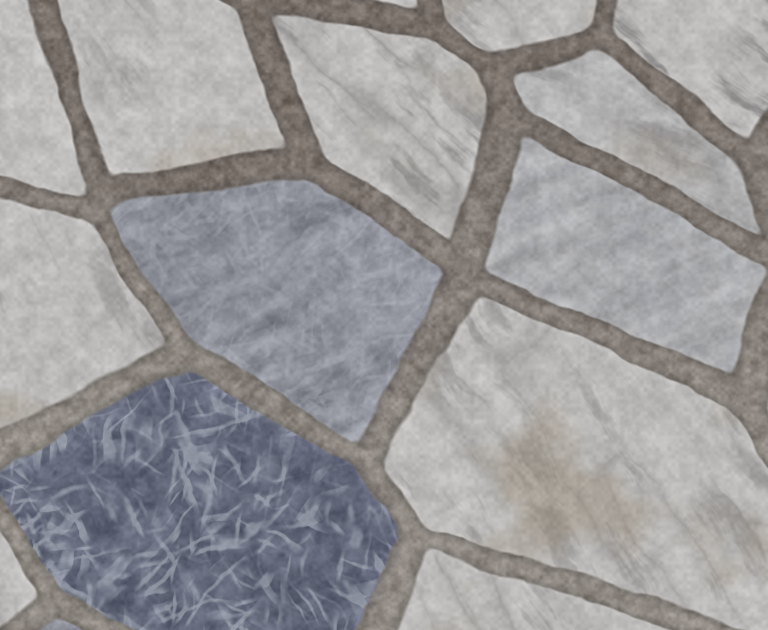
Write a Shadertoy shader that draws this texture.

```glsl
// Crazy paving: irregular marble slabs, blue-grey to white, set in sandy mortar.
// Slabs are cells of a jittered lattice, measured in a space squeezed along the
// falling diagonal; stretched noise gives their bands, veins and short flecks.

const vec3 WHITE_MARBLE = vec3(0.740, 0.736, 0.732);
const vec3 BLUE_MARBLE  = vec3(0.375, 0.398, 0.468);
const vec3 VEIN_GREY    = vec3(0.49, 0.48, 0.48);
const vec3 FLECK_PALE   = vec3(0.68, 0.70, 0.74);
const vec3 STAIN_TAN    = vec3(0.60, 0.55, 0.48);
const vec3 MORTAR_NEAR  = vec3(0.565, 0.54, 0.515);
const vec3 MORTAR_FAR   = vec3(0.475, 0.44, 0.415);

float hash(vec2 p) {
    return fract(sin(dot(p, vec2(127.1, 311.7))) * 43758.5453);
}

float noise(vec2 p) {
    vec2 i = floor(p), f = fract(p);
    f = f * f * (3.0 - 2.0 * f);
    return mix(mix(hash(i), hash(i + vec2(1, 0)), f.x),
               mix(hash(i + vec2(0, 1)), hash(i + vec2(1, 1)), f.x), f.y);
}

vec2 rotate(vec2 p, float angle) {
    float c = cos(angle), s = sin(angle);
    return vec2(c * p.x + s * p.y, c * p.y - s * p.x);
}

float fbm(vec2 p) {
    float sum = 0.0, amp = 0.53;
    for (int k = 0; k < 4; k++) {
        sum += amp * noise(p);
        p = p * 2.03 + 7.3;
        amp *= 0.5;
    }
    return sum;
}

// Squeeze along the falling diagonal, so slabs lie along it
vec2 toLayout(vec2 p) {
    return rotate(p, -0.6) * vec2(0.62, 1.0);
}

// Slab centre for a lattice id (column, row)
vec2 slabCentre(vec2 id) {
    float row = id.y;
    float spacing = 0.6 - 0.15 * row + 0.015 * row * row;
    float tilt = row < 1.5 ? 0.08 : -0.05 * (row - 1.0);
    vec2 jitter = vec2(hash(id), hash(id + 17.0)) - 0.5;
    vec2 centre = vec2(0.31 + 0.17 * row + spacing * id.x,
                       0.2 + 0.4 * row - 0.04 * row * row + tilt * id.x);
    return toLayout(centre + 0.06 * jitter);
}

float smoothMin(float a, float b, float k) {
    float h = max(k - abs(a - b), 0.0) / k;
    return min(a, b) - 0.25 * h * h * k;
}

// Returns (lattice id of the slab, distance to its cell border)
vec3 findSlab(vec2 p) {
    vec2 best = vec2(0.0);
    float nearest = 9.0;
    for (int j = -1; j <= 3; j++)
    for (int i = -4; i <= 3; i++) {
        vec2 id = vec2(i, j);
        float d = distance(p, slabCentre(id));
        if (d < nearest) { nearest = d; best = id; }
    }
    vec2 centre = slabCentre(best);
    float border = 1.0;
    for (int j = -1; j <= 3; j++)
    for (int i = -4; i <= 3; i++) {
        vec2 id = vec2(i, j);
        if (id == best) continue;
        vec2 other = slabCentre(id);
        float d = dot(0.5 * (centre + other) - p, normalize(other - centre));
        border = smoothMin(border, d, 0.01);
    }
    return vec3(best, border);
}

// Blue in the lower middle, fading to white along the lattice
float blueness(vec2 id) {
    return clamp(1.0 - 0.15 * id.y * id.y - abs(id.x - 0.35 * id.y), 0.0, 1.0);
}

// Short pale strokes in several directions, thinned out in patches
float fleckLayer(vec2 p) {
    float flecks = 0.0;
    for (int k = 0; k < 5; k++) {
        float n = float(k);
        vec2 f = rotate(p, 0.25 + 0.6 * n) * vec2(22.0, 115.0) + 13.0 * n;
        flecks += smoothstep(0.62, 0.98, noise(f)) * smoothstep(0.25, 0.7, noise(p * 16.0 + 5.0 * n));
    }
    return min(flecks, 1.0);
}

vec3 marble(vec2 p, vec2 id) {
    float blue = blueness(id), seed = hash(id + 5.0);
    float isBlue = smoothstep(0.05, 0.2, blue), pale = 1.0 - isBlue;
    vec2 warp = 0.03 * vec2(fbm(p * 12.0), fbm(p * 12.0 + 31.0));
    vec2 q = rotate(p + warp, mix(-0.85, 0.42, isBlue) + 0.5 * pale * (seed - 0.5)) + 9.0 * seed;
    vec3 col = mix(WHITE_MARBLE, BLUE_MARBLE, blue);

    // Long bands, clearest in the mid-blue slab, and fine mottling
    float bands = fbm(q * vec2(6.0, 36.0)) - 0.5;
    col += bands * mix(0.06, 0.26, 4.0 * blue * (1.0 - blue));
    col += (fbm(p * 45.0 + seed) - 0.5) * mix(0.13, 0.22, blue);

    // Streaky grey veins and a few tan stains on pale slabs
    float streak = smoothstep(0.48, 0.74, fbm(q * vec2(9.0, 42.0) + 3.0));
    float line = pow(1.0 - abs(2.0 * noise(q * vec2(5.0, 17.0)) - 1.0), 9.0);
    float vein = max(streak, 0.8 * line) * smoothstep(0.2, 0.65, noise(q * 7.0));
    col = mix(col, VEIN_GREY, vein * pale * (0.35 + 0.45 * seed));
    float stain = smoothstep(0.62, 0.82, fbm(p * 5.0 + 20.0 * seed));
    col = mix(col, STAIN_TAN, 0.45 * stain * pale);

    col = mix(col, FLECK_PALE, fleckLayer(p + warp) * (0.12 + 0.5 * blue) * isBlue);
    return col + (noise(p * 160.0) - 0.5) * 0.06;
}

vec3 mortar(vec2 p, float gap) {
    vec3 col = mix(MORTAR_NEAR, MORTAR_FAR, smoothstep(0.25, 0.95, p.y + 0.3 * (noise(p * 4.0) - 0.5)));
    col += (fbm(p * 75.0) - 0.5) * 0.22 + (noise(p * 170.0) - 0.5) * 0.08;
    return col * mix(0.85, 1.0, smoothstep(0.0, 0.012, gap));
}

void mainImage(out vec4 fragColor, in vec2 fragCoord) {
    vec2 p = fragCoord / iResolution.y;
    vec2 ragged = vec2(fbm(p * 14.0), fbm(p * 14.0 + 40.0)) - 0.5;
    vec3 slab = findSlab(toLayout(p + 0.02 * ragged));

    // Joint width differs by slab and wanders; the slab edge is softened
    float inset = mix(0.008, 0.019, noise(p * 5.0 + 3.0)) + 0.007 * hash(slab.xy + 2.0);
    float inside = slab.z - inset;
    float soft = max(0.0025, 1.0 / iResolution.y);
    vec3 stone = marble(p, slab.xy) + 0.025 * (1.0 - smoothstep(0.0, 0.01, inside));
    vec3 col = mix(mortar(p, -inside), stone, smoothstep(-soft, soft, inside));
    fragColor = vec4(clamp(col, 0.0, 1.0), 1.0);
}
```
